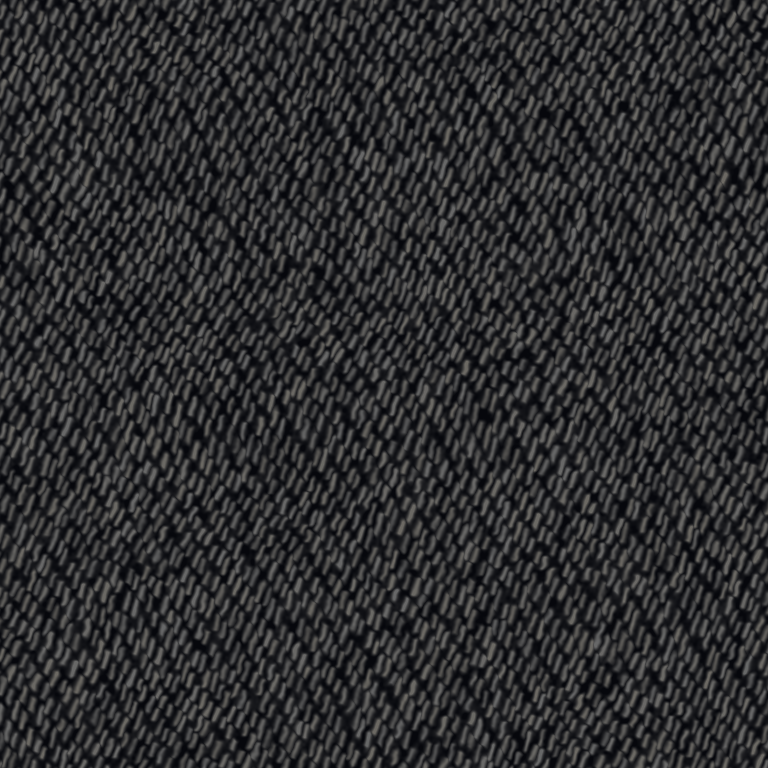
A Shadertoy shader for this texture:

```glsl
// Dark twill cloth: steep slanted grey yarn floats over a near-black blue ground.
// Floats are soft strokes on a skewed lattice whose rows descend to the right;
// jitter, slanted fibre noise and fine grain break up the regularity.

#define COLUMNS 80.0              // yarn spacings across the canvas
#define ROW_STEP vec2(0.62, -1.04) // next float down a twill row, in yarn spacings
#define PILE_STEP vec2(1.09, 1.64) // same float in the next twill row
#define LEAN 0.36                 // sideways lean of a float per unit of height
#define FLOAT_HALF 0.64           // half length of a float's core
#define FLOAT_WIDTH 0.30          // softness radius of a float
#define JITTER vec2(0.32, 0.80)   // displacement across and along a float
#define TWILL 0.24                // strength of the steep twill streaks
#define FIBRE 0.26                // strength of the slanted fibre noise
#define GRAIN 0.12                // strength of the fine grain
#define GROUND vec3(0.022, 0.027, 0.046)
#define YARN vec3(0.385, 0.381, 0.372)

float hash(vec2 p) {
    vec3 q = fract(vec3(p.xyx) * 0.1031);
    q += dot(q, q.yzx + 33.33);
    return fract((q.x + q.y) * q.z);
}

float noise(vec2 p) {
    vec2 cell = floor(p);
    vec2 f = fract(p);
    f = f * f * (3.0 - 2.0 * f);
    float low = mix(hash(cell), hash(cell + vec2(1, 0)), f.x);
    float high = mix(hash(cell + vec2(0, 1)), hash(cell + vec2(1, 1)), f.x);
    return mix(low, high, f.y);
}

// Brightness (x) and hue shift (y) of the topmost float at p.
vec2 weave(vec2 p) {
    vec2 axis = normalize(vec2(LEAN, 1.0));
    vec2 side = vec2(axis.y, -axis.x);
    mat2 lattice = mat2(ROW_STEP, PILE_STEP);
    vec2 home = floor(inverse(lattice) * p);
    vec2 top = vec2(0.0);
    for (int i = -2; i <= 2; i++) {
        for (int j = -1; j <= 1; j++) {
            vec2 id = home + vec2(i, j);
            vec2 offset = (vec2(hash(id + 17.0), hash(id + 43.0)) - 0.5) * JITTER;
            vec2 q = p - lattice * (id + 0.5);

            // Stroke coordinates: x across the float, y along it
            q = vec2(dot(q, side), dot(q, axis)) - offset;
            float halfLength = FLOAT_HALF * mix(0.7, 1.3, hash(id + 71.0));
            q.y -= clamp(q.y, -halfLength, halfLength);
            float shade = mix(0.76, 1.06, hash(id + 97.0));
            float light = shade * exp(-dot(q, q) / (FLOAT_WIDTH * FLOAT_WIDTH));
            if (light > top.x) top = vec2(light, hash(id + 131.0) - 0.5);
        }
    }
    return top;
}

void mainImage(out vec4 fragColor, in vec2 fragCoord) {
    vec2 uv = fragCoord / iResolution.y;

    // Slow wandering of the yarns, plus slight bends that roughen the floats
    vec2 slow = vec2(noise(uv * 8.0), noise(uv * 8.0 + 31.0)) - 0.5;
    vec2 bend = vec2(noise(uv * 110.0 + 7.0), noise(uv * 110.0 + 59.0)) - 0.5;
    vec2 p = uv * COLUMNS + slow * vec2(0.8, 2.0) + bend * vec2(0.22, 0.4);
    vec2 yarn = weave(p);

    // Steep streaks that descend to the right, along the twill rows
    vec2 rowAxis = normalize(ROW_STEP);
    float across = dot(p, vec2(-rowAxis.y, rowAxis.x));
    float along = dot(p, rowAxis);
    float streaks = noise(vec2(across * 0.75, along * 0.18) + 200.0) - 0.5;
    float light = yarn.x * (1.0 + TWILL * streaks);

    // Slanted fibres fill some gaps and break some floats
    float fibres = noise(vec2((p.x - LEAN * p.y) * 1.8, p.y * 0.75) + 90.0) - 0.5;
    float grain = noise(uv * 230.0 + 13.0) - 0.5;
    light += 0.05 + FIBRE * fibres + GRAIN * grain;
    light = clamp(light, 0.0, 1.08);

    // Warm or cool tint of single floats
    vec3 color = mix(GROUND, YARN, light);
    color *= 1.0 + yarn.y * light * vec3(0.04, 0.01, -0.05);
    fragColor = vec4(color, 1.0);
}
```
